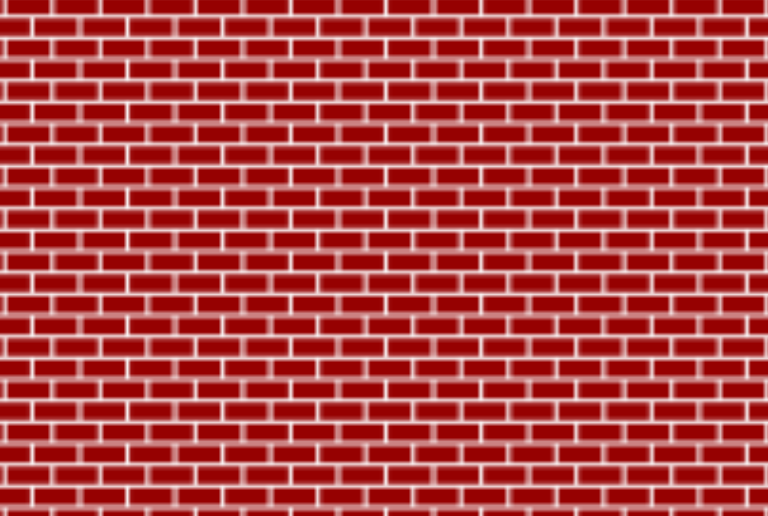
Write a WebGL 1 fragment shader that draws this pattern.

```glsl
precision highp float;
// Red running-bond brick wall with pale mortar, softened by a coarse sampling grid.

uniform vec2 u_resolution;

const vec2 BRICKS = vec2(16.12, 24.18);     // bricks across, courses down
const vec2 ORIGIN = vec2(0.10, 0.773);      // first joints, in bricks from the top left
const float COURSE_SHIFT = 0.575;           // sideways offset of alternate courses
const vec2 GRID = vec2(202.0, 137.0);       // sampling cells across the canvas
const vec2 GRID_PHASE = vec2(0.0, 0.30);    // grid offset, in cells
const float JOINT_WIDTH = 1.06;             // mortar thickness, in cells
const vec3 BRICK_COLOR = vec3(0.588, 0.004, 0.004);
const vec3 MORTAR_COLOR = vec3(0.98, 0.96, 0.96);

// Share of a unit cell covered by a joint at the given distance, per axis.
vec2 jointCoverage(vec2 offset) {
  float halfJoint = 0.5 * JOINT_WIDTH;
  vec2 high = min(vec2(0.5), offset + halfJoint);
  vec2 low = max(vec2(-0.5), offset - halfJoint);
  return clamp(high - low, 0.0, 1.0);
}

// Mortar amount averaged over one grid cell.
float cellMortar(vec2 cell) {
  vec2 uv = (cell + 0.5 - GRID_PHASE) / GRID;
  vec2 brick = uv * BRICKS - ORIGIN;
  float course = floor(brick.y);
  brick.x -= COURSE_SHIFT * mod(course + 1.0, 2.0);
  vec2 offset = (fract(brick + 0.5) - 0.5) * GRID / BRICKS;
  vec2 cover = jointCoverage(offset);
  return 1.0 - (1.0 - cover.x) * (1.0 - cover.y);
}

// Bilinear blend of the four neighbouring cells.
float softMortar(vec2 uv) {
  vec2 position = uv * GRID + GRID_PHASE - 0.5;
  vec2 cell = floor(position);
  vec2 blend = position - cell;
  float top = mix(cellMortar(cell), cellMortar(cell + vec2(1.0, 0.0)), blend.x);
  float bottom = mix(cellMortar(cell + vec2(0.0, 1.0)), cellMortar(cell + 1.0), blend.x);
  return mix(top, bottom, blend.y);
}

void main() {
  vec2 uv = gl_FragCoord.xy / u_resolution;
  uv.y = 1.0 - uv.y; // courses are counted from the top
  vec3 color = mix(BRICK_COLOR, MORTAR_COLOR, softMortar(uv));
  gl_FragColor = vec4(color, 1.0);
}
```
